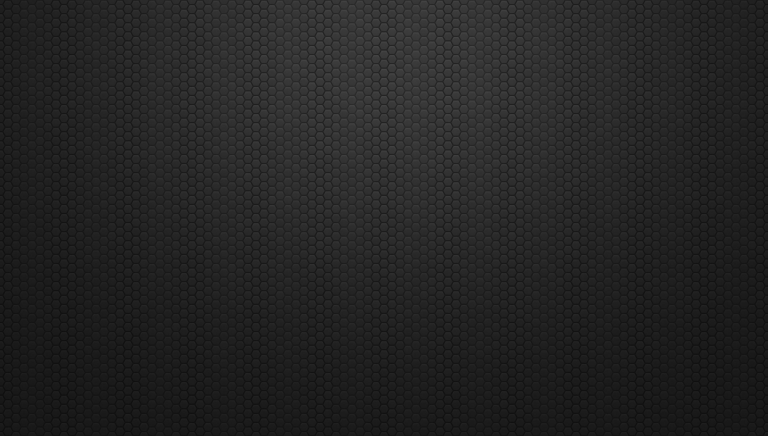
Reproduce this pattern procedurally as a Shadertoy shader.

```glsl
const float COLUMNS = 96.0;        // staggered hexagon columns across
const float ROWS = 48.0;           // hexagons down one column
const float GAP_HALF_WIDTH = 0.07; // in row pitches
const float GAP_DEPTH = 0.30;
const float RIM_LIGHT = 0.16;
const float BEVEL_SHADE = 0.10;
const float BAND_COUNT = 12.0;     // soft vertical bands in gap depth
const float BAND_STRENGTH = 0.25;
const float CELL_VARIATION = 0.05;
const float GRAIN = 0.006;
const vec3 SHADOW_COLOR = vec3(0.091);
const vec3 GLOW_COLOR = vec3(0.137);
const vec2 GLOW_CENTER = vec2(0.51, 0.88);
const vec2 GLOW_SIZE = vec2(0.42, 0.58);
const float COLUMN_PITCH = 0.8660254;
const float TAU = 6.2831853;

float hash(vec2 p) {
    vec3 q = fract(vec3(p.xyx) * 0.1031);
    q += dot(q, q.yzx + 33.33);
    return fract((q.x + q.y) * q.z);
}

// Offset from the centre of the nearest hexagon, row pitch = 1
vec2 hexOffset(vec2 p) {
    vec2 period = vec2(2.0 * COLUMN_PITCH, 1.0);
    vec2 even = mod(p, period) - 0.5 * period;
    vec2 odd = mod(p + 0.5 * period, period) - 0.5 * period;
    return dot(even, even) < dot(odd, odd) ? even : odd;
}

// Distance inward from the border of a flat-topped hexagon
float hexInset(vec2 p) {
    p = abs(p);
    return 0.5 - max(p.y, COLUMN_PITCH * p.x + 0.5 * p.y);
}

void mainImage(out vec4 fragColor, in vec2 fragCoord) {
    vec2 uv = fragCoord / iResolution.xy;
    vec2 p = uv * vec2(COLUMNS * COLUMN_PITCH, ROWS);
    float pixel = ROWS / iResolution.y;

    vec2 local = hexOffset(p);
    vec2 cell = round((p - local) * vec2(1.0 / COLUMN_PITCH, 2.0));
    float inset = hexInset(local);

    // Overhead glow fading into dark corners
    vec2 fromGlow = (uv - GLOW_CENTER) / GLOW_SIZE;
    vec3 color = SHADOW_COLOR + GLOW_COLOR * exp(-dot(fromGlow, fromGlow));

    // Raised cells: dark gaps, lit upper rims and shaded lower halves
    float soft = 0.6 * pixel;
    float gap = 1.0 - smoothstep(GAP_HALF_WIDTH - soft, GAP_HALF_WIDTH + soft, inset);
    float rim = (1.0 - gap) * (1.0 - smoothstep(0.10, 0.26 + soft, inset));
    float band = 1.0 + BAND_STRENGTH * cos(TAU * BAND_COUNT * uv.x);
    float relief = 1.0 - GAP_DEPTH * band * gap;
    relief += RIM_LIGHT * rim * smoothstep(0.0, 0.4, local.y);
    relief += BEVEL_SHADE * local.y * (1.0 - gap);

    // Slight differences between cells and fine grain
    relief *= 1.0 + CELL_VARIATION * (hash(cell) - 0.5);
    float grain = GRAIN * (hash(floor(p * 6.0)) - 0.5);

    fragColor = vec4(color * relief + grain, 1.0);
}
```
